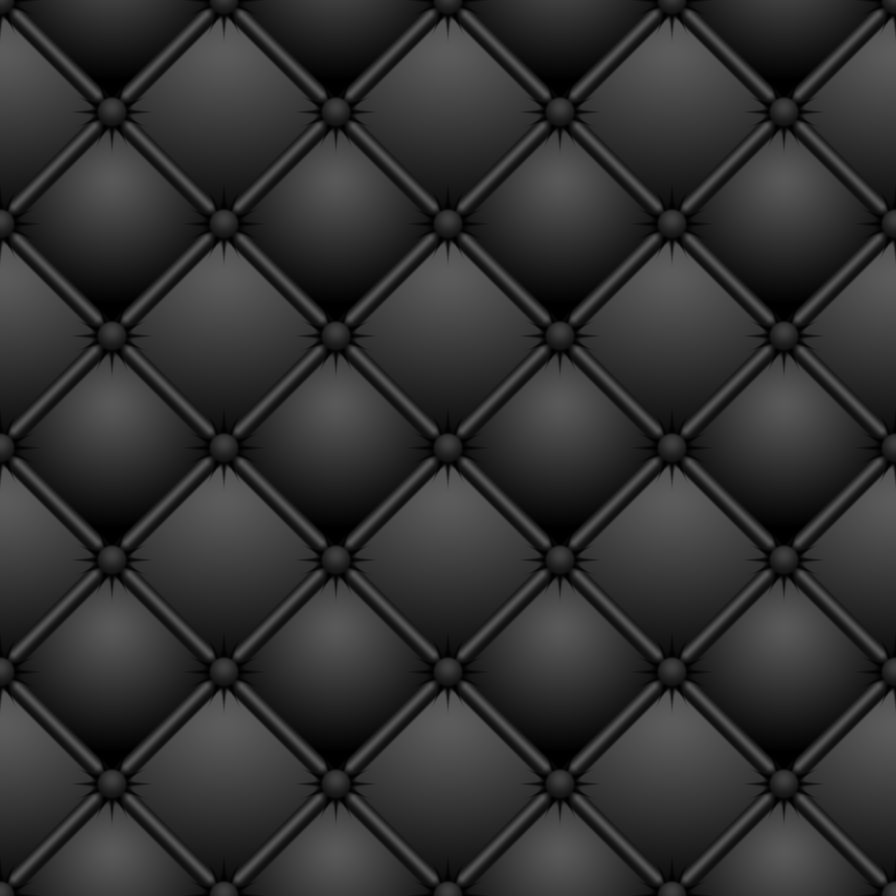
Write a three.js fragment shader that draws this pattern.

```glsl
#define REPEATS 4.0
#define PIPE_HALF 0.042
#define BUTTON_RADIUS 0.064
#define PLEAT_LENGTH 0.155
#define PLEAT_HALF 0.02
#define SOFT 0.008
#define GLOW 0.385
#define PIPE_LIGHT 0.33
#define BUTTON_LIGHT 0.25

varying vec2 vUv;

// Diagonal axes: the piping lies on whole numbers of either one.
vec2 toDiagonal(vec2 p) { return vec2(p.x + p.y, p.x - p.y); }
vec2 fromDiagonal(vec2 d) { return 0.5 * vec2(d.x + d.y, d.x - d.y); }

// Padded diamond, lit near its top; alternate rows have a tighter glow.
float cushion(vec2 p) {
  vec2 id = floor(toDiagonal(p));
  vec2 q = p - fromDiagonal(id + 0.5);
  float tight = 1.0 - mod(id.x + id.y, 2.0);
  vec2 fromGlow = q - vec2(0.0, mix(0.27, 0.2, tight));
  fromGlow.x *= mix(0.75, 0.95, tight);
  float reach = mix(0.8, 0.56, tight);
  float fall = sqrt(dot(fromGlow, fromGlow) + 0.003) / reach;
  return GLOW * max(1.0 - fall, 0.0);
}

// Tapered fold leaving the button at an angle from the nearest axis.
float pleat(vec2 f, float angle, float len) {
  float c = cos(angle), s = sin(angle);
  float along = c * f.x + s * f.y;
  float across = abs(c * f.y - s * f.x);
  float halfWidth = PLEAT_HALF * (1.0 - along / len);
  return 1.0 - smoothstep(-SOFT, SOFT, across - halfWidth);
}

void main() {
  vec2 p = vUv * REPEATS;
  vec2 d = toDiagonal(p);
  vec2 node = floor(d + 0.5);
  float shade = cushion(p);

  // Rounded piping, its light side facing up
  vec2 side = (d - node) * vec2(0.7071, -0.7071);
  float s = abs(side.x) < abs(side.y) ? side.x : side.y;
  float bulge = (s / PIPE_HALF - 0.25) / 0.48;
  float pipe = mix(0.055, PIPE_LIGHT, exp(-bulge * bulge));
  shade = mix(pipe, shade, smoothstep(-SOFT, SOFT, abs(s) - PIPE_HALF));

  // Shadow and pleats gathered around each button
  vec2 q = p - fromDiagonal(node);
  float r = length(q);
  vec2 f = vec2(max(abs(q.x), abs(q.y)), min(abs(q.x), abs(q.y)));
  float folds = max(pleat(f, 0.0, PLEAT_LENGTH),
                    pleat(f, 0.42, PLEAT_LENGTH * 0.88));
  shade *= 1.0 - 0.85 * folds;
  shade *= mix(0.3, 1.0, smoothstep(BUTTON_RADIUS, BUTTON_RADIUS * 1.6, r));

  // Domed button
  vec2 dome = (q - vec2(0.0, 0.022)) / BUTTON_RADIUS;
  float button = mix(0.045, BUTTON_LIGHT, exp(-1.3 * dot(dome, dome)));
  shade = mix(button, shade, smoothstep(-SOFT, SOFT, r - BUTTON_RADIUS));

  gl_FragColor = vec4(vec3(shade), 1.0);
}
```
